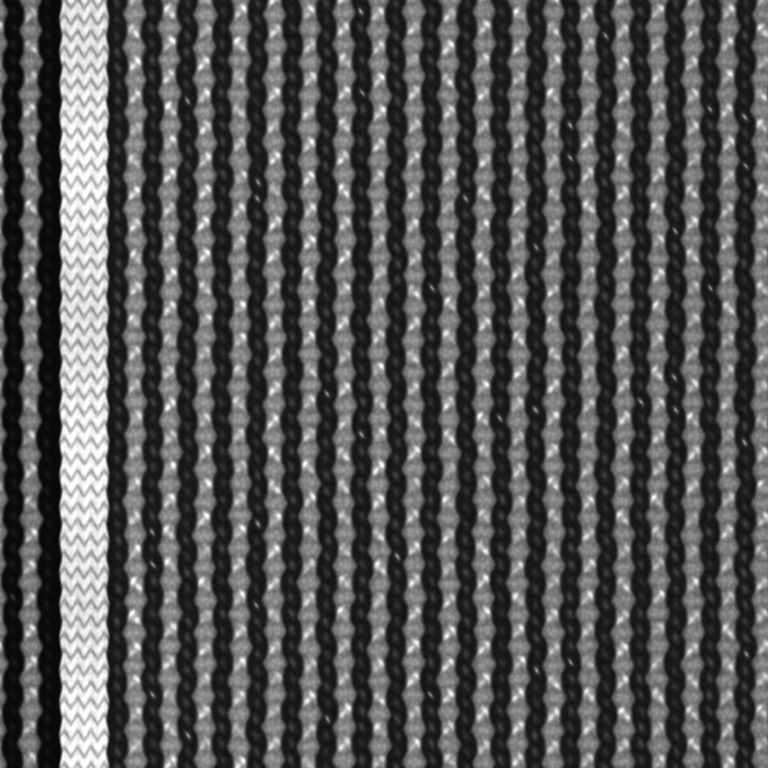
Give the GLSL for this texture, as a Shadertoy shader.

```glsl
// Knitted rib fabric: pale beaded wales on near-black, plus one wide white band.
// Columns come from a repeated cell grid, with every second column shifted by half
// a stitch; glints, sine drift and cellular mottling vary the yarn.

const float TAU = 6.28318;
const float PITCH = 0.0454;        // distance between pale wales
const float FIRST_WALE = 0.1758;   // centre of the first wale right of the band
const float STITCHES = 23.6;       // beads from bottom to top
const float BAND_CENTRE = 0.1097;
const float BAND_HALF = 0.0305;

float hash(vec2 p) {
    p = fract(p * vec2(0.1031, 0.1137));
    p += dot(p, p.yx + 33.33);
    return fract((p.x + p.y) * p.x * 17.0);
}

// Distance to the nearest scattered point, 0 at a point
float cellular(vec2 p) {
    vec2 cell = floor(p), f = p - cell;
    float nearest = 2.0;
    for (int j = -1; j <= 1; j++)
        for (int i = -1; i <= 1; i++) {
            vec2 o = vec2(i, j), id = cell + o + 50.0;
            vec2 site = o + vec2(hash(id), hash(id + 71.3)) - f;
            nearest = min(nearest, dot(site, site));
        }
    return sqrt(nearest);
}

// Soft elliptical spot, sheared by tilt
float spot(vec2 p, vec2 size, float tilt) {
    p.x += tilt * p.y;
    p /= size;
    return exp(-dot(p, p));
}

// Pale beaded wale; p is centred on the narrow neck between two beads
float waleShade(vec2 p, vec2 id, float mottle) {
    float side = hash(id + 9.0) < 0.75 ? 1.0 : -1.0;
    float shade = 0.51 + 0.06 * cos(2.0 * TAU * p.y) + 0.14 * mottle;
    vec2 lean = vec2(side * 0.08, 0.11);
    shade += (0.16 + 0.34 * hash(id)) * spot(p - lean, vec2(0.09, 0.12), 0.4 * side);
    shade += (0.10 + 0.34 * hash(id + 23.0)) * spot(p + lean, vec2(0.09, 0.12), -0.4 * side);
    return shade;
}

// Dark rib with small grey lenses down its middle
float ribShade(float across, float along, vec2 id, float mottle) {
    vec2 p = vec2(across, (fract(along * 2.0) - 0.5) * 0.5);
    float lens = spot(p, vec2(0.09, 0.15), 0.2);
    float shade = 0.085 + (0.08 + 0.10 * hash(id + 5.0)) * lens + 0.04 * mottle;
    float fleck = step(0.975, hash(id + 41.0));
    return shade + 0.35 * fleck * spot(p, vec2(0.05, 0.09), 0.5);
}

// White band of close rows, each row waving across its narrow wales
float bandShade(vec2 uv, float mottle) {
    float wale = (uv.x - BAND_CENTRE) / (BAND_HALF * 2.0) * 3.5;
    float row = uv.y * STITCHES * 2.0 + 0.24 * cos(TAU * wale);
    float groove = 0.5 + 0.5 * cos(TAU * row);
    float shade = 0.98 - 0.29 * groove * groove;
    shade -= 0.07 * (0.5 + 0.5 * cos(TAU * wale + 2.0));
    return shade + 0.12 * mottle + 0.04 * sin(uv.y * 17.0 + 1.0);
}

void mainImage(out vec4 fragColor, in vec2 fragCoord) {
    vec2 uv = fragCoord / iResolution.xy;
    float pixel = 1.0 / iResolution.x;
    float mottle = 0.5 - cellular(uv * vec2(150.0, 130.0));

    // Column grid with slight sideways and lengthwise drift
    float drift = 0.025 * sin(uv.y * 31.0 + uv.x * 19.0) + 0.015 * sin(uv.y * 83.0 - uv.x * 47.0);
    float u = (uv.x - FIRST_WALE) / PITCH + drift;
    float column = floor(u + 0.5);
    float across = u - column;
    float slip = 0.06 * sin(column * 2.7 + uv.y * 9.0);
    float along = uv.y * STITCHES - 0.2 + 0.5 * mod(column, 2.0) + slip;
    vec2 id = vec2(column + 40.0, floor(along) + 10.0);

    // Dark ribs, deeper at the far left
    float ribAlong = uv.y * STITCHES + 0.25 * floor(u);
    vec2 ribId = vec2(floor(u) + 90.0, floor(ribAlong * 2.0) + 10.0);
    float rib = ribShade(fract(u) - 0.5, ribAlong, ribId, mottle);
    rib *= mix(0.4, 1.0, smoothstep(0.07, 0.16, uv.x));

    // Scalloped pale wales, flatter and greyer towards the right
    float halfWidth = 0.25 + 0.06 * cos(TAU * along) + 0.012 * cos(2.0 * TAU * along);
    float soft = 0.05 + pixel / PITCH;
    float wale = waleShade(vec2(across, fract(along) - 0.5), id, mottle);
    wale *= 1.04 - 0.12 * uv.x;
    wale *= 1.0 - 0.25 * smoothstep(0.1, 0.3, abs(across));
    wale *= mix(0.88, 1.0, step(0.1, uv.x));
    float shade = mix(rib, wale, smoothstep(-soft, soft, halfWidth - abs(across)));

    // Wide white band with a gently scalloped border
    float border = BAND_HALF + 0.0014 * cos(TAU * uv.y * STITCHES);
    float inside = border - abs(uv.x - BAND_CENTRE);
    // Cover any wale that would peek out beside the band
    float clear = smoothstep(-0.014, -0.011, inside);
    shade = mix(shade, min(shade, rib), clear);
    float bandEdge = 0.0015 + pixel;
    shade = mix(shade, bandShade(uv, mottle), smoothstep(-bandEdge, bandEdge, inside));

    fragColor = vec4(vec3(clamp(shade, 0.0, 1.0)), 1.0);
}
```
